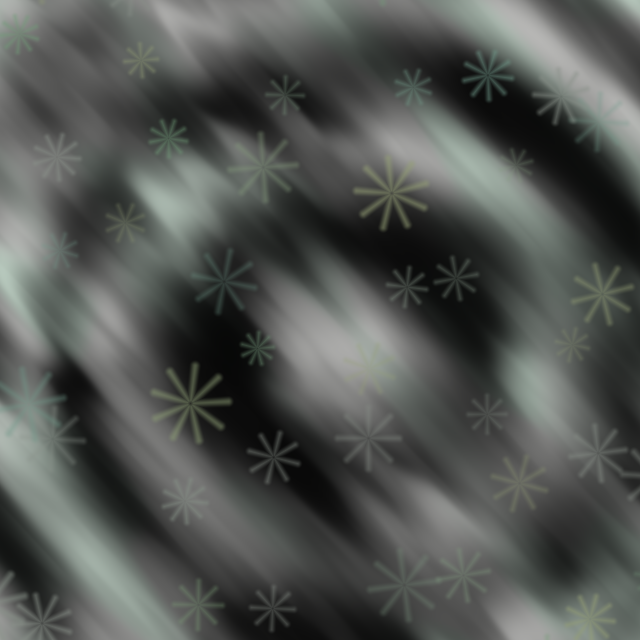
Give the GLSL for this background, as a Shadertoy shader.

```glsl
#define RING_CENTER vec2(0.55, 0.46)
#define STREAK_DIR vec2(0.68, -0.733)
#define BLUR_LENGTH 0.10
#define BLUR_STEPS 12
#define BASE_LIGHT 0.275
#define RING_CONTRAST 0.235
#define PATCH_CONTRAST 0.42
#define STREAK_CONTRAST 0.26
#define STAR_GRID 6.0
#define STAR_OPACITY 0.52
#define STAR_SOFTNESS 0.0052

const float TAU = 6.2831853;

vec3 hash3(vec2 p) {
    vec3 q = fract(p.xyx * vec3(0.1031, 0.1030, 0.0973));
    q += dot(q, q.yxz + 33.33);
    return fract((q.xxy + q.yzz) * q.zyx);
}

// Smooth cellular noise: random cell heights blended by distance.
float cellNoise(vec2 p) {
    vec2 cell = floor(p);
    float heights = 0.0, weights = 0.0;
    for (int y = -1; y <= 1; y++)
    for (int x = -1; x <= 1; x++) {
        vec2 id = cell + vec2(x, y);
        vec3 h = hash3(id + 57.0);
        vec2 d = id + 0.15 + 0.7 * h.xy - p;
        float w = exp(-5.0 * dot(d, d));
        heights += w * h.z;
        weights += w;
    }
    return heights / weights;
}

// Wavering rings that tighten away from their centre.
float rings(vec2 p) {
    vec2 q = p - RING_CENTER;
    float r = length(q);
    r += 0.012 * sin(9.0 * p.x + 4.0 * p.y) + 0.010 * sin(13.0 * p.y - 5.0 * p.x + 1.0);
    float strength = 0.85 + 0.3 * sin(5.0 * p.y - 3.0 * p.x + 0.4);
    return strength * cos(TAU * r * (2.2 + 2.6 * r)) + 0.9 * smoothstep(0.46, 0.68, r);
}

float blurredRings(vec2 p) {
    float sum = 0.0;
    for (int i = 0; i < BLUR_STEPS; i++) {
        float t = (float(i) + 0.5) / float(BLUR_STEPS) - 0.5;
        sum += rings(p + STREAK_DIR * t * BLUR_LENGTH);
    }
    return sum / float(BLUR_STEPS);
}

// Coverage of a star with narrow petals that widen towards their tips.
float star(vec2 p, float radius, float petals, float turn) {
    float sector = TAU / petals;
    float a = mod(atan(p.y, p.x) + turn, sector) - 0.5 * sector;
    vec2 q = length(p) * vec2(cos(a), sin(a));
    float along = clamp(q.x / radius, 0.08, 0.93);
    float width = radius * mix(0.05, 0.08, along);
    float d = length(q - vec2(along * radius, 0.0)) - width;
    return 1.0 - smoothstep(-STAR_SOFTNESS, STAR_SOFTNESS, d);
}

vec3 starColor(float pick) {
    vec3 c = mix(vec3(0.54, 0.57, 0.54), vec3(0.44, 0.61, 0.47), smoothstep(0.25, 0.45, pick));
    c = mix(c, vec3(0.58, 0.62, 0.46), smoothstep(0.55, 0.7, pick));
    return mix(c, vec3(0.44, 0.60, 0.54), smoothstep(0.82, 0.92, pick));
}

vec3 addStars(vec3 color, vec2 p) {
    vec2 cell = floor(p * STAR_GRID);
    for (int y = -1; y <= 1; y++)
    for (int x = -1; x <= 1; x++) {
        vec2 id = cell + vec2(x, y);
        vec3 place = hash3(id + 11.0);
        vec3 look = hash3(id + 83.0);
        vec2 center = (id + 0.08 + 0.84 * place.xy) / STAR_GRID;
        float radius = mix(0.026, 0.064, look.x * look.x * 0.6 + look.x * 0.4);
        float petals = 8.0 + step(0.75, look.y);
        float cover = star(p - center, radius, petals, TAU * place.z);
        float opacity = STAR_OPACITY * mix(0.55, 1.1, look.y);
        color = mix(color, starColor(look.z), cover * opacity);
    }
    return color;
}

void mainImage(out vec4 fragColor, in vec2 fragCoord) {
    vec2 p = fragCoord / iResolution.y;
    vec2 s = vec2(dot(p, STREAK_DIR), dot(p, vec2(-STREAK_DIR.y, STREAK_DIR.x)));

    // Noise drawn out along the streak direction
    float patches = cellNoise(s * vec2(4.2, 8.5) + 7.0) - 0.5;
    float streaks = cellNoise(s * vec2(5.0, 24.0) + 31.0) - 0.5;
    float fine = cellNoise(s * vec2(7.0, 55.0) + 71.0) - 0.5;
    float tint = cellNoise(s * vec2(4.5, 13.0) + 47.0);

    // Rings smeared unevenly by the streaks
    float light = BASE_LIGHT + RING_CONTRAST * blurredRings(p + STREAK_DIR * 0.10 * streaks);
    light += PATCH_CONTRAST * patches + STREAK_CONTRAST * (0.75 * streaks + 0.25 * fine);

    // Rounded shadows and highlights
    light = 0.5 * (light + sqrt(light * light + 0.03));
    light = min(light, 0.6 + 0.3 * tanh((light - 0.6) / 0.3));

    // Faint green tone
    vec3 tone = mix(vec3(1.0, 1.0, 0.99), vec3(0.95, 1.04, 0.98), smoothstep(0.35, 0.85, tint));
    fragColor = vec4(addStars(light * tone, p), 1.0);
}
```
